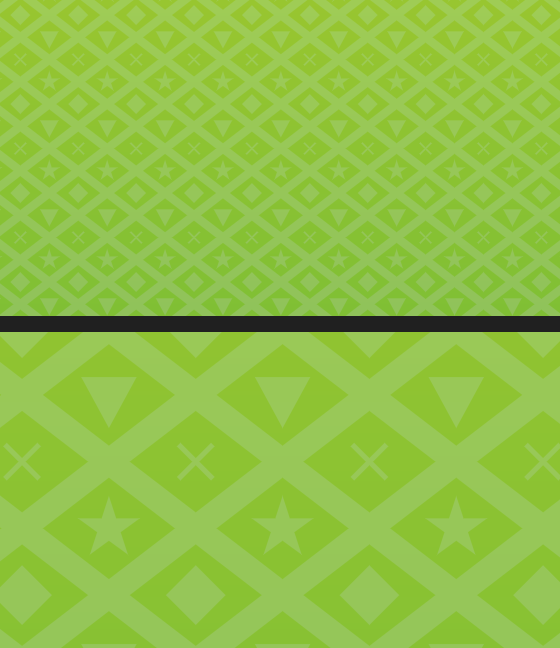
Top: the whole. Bottom: its middle third, enlarged.
Write a WebGL 2 fragment shader that draws this pattern.

```glsl
#version 300 es
precision highp float;

uniform vec2 u_resolution;
out vec4 fragColor;

// Lengths are fractions of the canvas height
const vec2 CELL_HALF = vec2(0.0916, 0.0704);   // half diagonals of a lattice cell
const vec2 FIRST_CELL = vec2(0.0644, 0.0477);  // centre of the top left cell
const float INNER_SCALE = 0.76;                // dark rhombus relative to its cell
const float DIAMOND_RADIUS = 0.0315;
const float TRIANGLE_HALF_WIDTH = 0.0292;
const float TRIANGLE_TOP = 0.0188;
const float TRIANGLE_TIP = 0.0350;
const float CROSS_ARM = 0.0255;
const float CROSS_HALF_WIDTH = 0.0027;
const float STAR_RADIUS = 0.0342;

const vec3 BASE_TOP = vec3(0.598, 0.775, 0.187);
const vec3 BASE_BOTTOM = vec3(0.500, 0.750, 0.205);
const vec3 LIGHT_TOP = vec3(0.624, 0.800, 0.335);
const vec3 LIGHT_BOTTOM = vec3(0.564, 0.762, 0.355);

const float PI = 3.14159;
const float SQRT_HALF = 0.70711;

// Local coordinates have y pointing down
float diamond(vec2 p) {
    return (abs(p.x) + abs(p.y) - DIAMOND_RADIUS) * SQRT_HALF;
}

float triangle(vec2 p) {
    vec2 sideNormal = normalize(vec2(TRIANGLE_TOP + TRIANGLE_TIP, TRIANGLE_HALF_WIDTH));
    float side = dot(vec2(abs(p.x), p.y - TRIANGLE_TIP), sideNormal);
    return max(side, -p.y - TRIANGLE_TOP);
}

float diagonalCross(vec2 p) {
    p = abs(p);
    float across = abs(p.x - p.y) * SQRT_HALF - CROSS_HALF_WIDTH;
    float along = (p.x + p.y) * SQRT_HALF - CROSS_ARM;
    return max(across, along);
}

float star(vec2 p) {
    float sector = PI / 5.0;
    float angle = mod(atan(p.x, -p.y) + sector, 2.0 * sector) - sector;
    vec2 folded = length(p) * vec2(cos(angle), abs(sin(angle)));
    vec2 edgeNormal = vec2(cos(2.0 * sector), sin(2.0 * sector));
    return dot(folded - vec2(STAR_RADIUS, 0.0), edgeNormal);
}

// Each row of cells carries one symbol, cycling every four rows
float symbol(vec2 p, float row) {
    float kind = mod(row, 4.0);
    if (kind < 0.5) return diamond(p);
    if (kind < 1.5) return triangle(p);
    if (kind < 2.5) return diagonalCross(p);
    return star(p);
}

void main() {
    vec2 uv = gl_FragCoord.xy / u_resolution.y;
    vec2 grid = (vec2(uv.x, 1.0 - uv.y) - FIRST_CELL) / CELL_HALF;

    // Nearest centre of the rhombic lattice
    vec2 diagonal = 2.0 * floor(vec2(grid.x + grid.y, grid.x - grid.y) * 0.5 + 0.5);
    vec2 centre = 0.5 * vec2(diagonal.x + diagonal.y, diagonal.x - diagonal.y);
    vec2 local = grid - centre;

    // Lattice bands and symbols share the light tint
    float toDistance = CELL_HALF.x * CELL_HALF.y / length(CELL_HALF);
    float band = (INNER_SCALE - abs(local.x) - abs(local.y)) * toDistance;
    float shape = min(band, symbol(local * CELL_HALF, centre.y));
    float soft = 0.7 / u_resolution.y;
    float light = 1.0 - smoothstep(-soft, soft, shape);

    // Vertical gradients
    vec3 base = mix(BASE_BOTTOM, BASE_TOP, uv.y);
    vec3 tint = mix(LIGHT_BOTTOM, LIGHT_TOP, uv.y);
    fragColor = vec4(mix(base, tint, light), 1.0);
}
```
